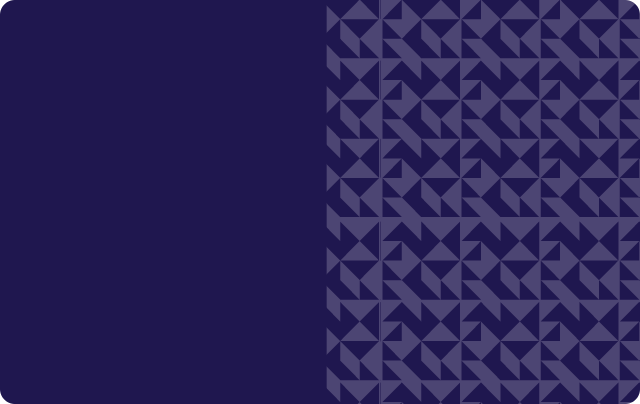
Give the GLSL for this background, as a Shadertoy shader.

```glsl
#define NAVY vec3(0.122, 0.090, 0.310)
#define LILAC vec3(0.300, 0.270, 0.450)
#define PAGE vec3(1.0)
#define PANEL_LEFT 0.8086
#define TILE_ORIGIN vec2(0.9465, -0.0494)
#define TILE_PERIOD vec2(0.1959, 0.1992)
#define CELL_SIZE vec2(0.0481, 0.0484)
#define TILE_NUDGE vec2(0.024, 0.027)
#define CORNER_RADIUS 0.037
#define SAMPLES 4

// Bit i tells whether the triangle of cell i fills its right or upper corner
const int RIGHT_BITS = 0x26B9;
const int UPPER_BITS = 0x2CE0;

// 1 inside a navy triangle of the 4 x 4 tile, 0 on the lilac ground
float triangleMask(vec2 p) {
    vec2 tile = (vec2(p.x, 1.0 - p.y) - TILE_ORIGIN) / TILE_PERIOD;

    // One column and one row sit slightly off the regular grid
    vec2 nudged = tile + TILE_NUDGE;
    if (floor(nudged.x) == -1.0) tile.x = nudged.x;
    if (floor(nudged.y) == 2.0) tile.y = nudged.y;

    vec2 cell = fract(tile) * TILE_PERIOD / CELL_SIZE;
    if (max(cell.x, cell.y) >= 4.0) return 0.0; // gap between tiles

    ivec2 id = ivec2(cell);
    int index = id.y * 4 + id.x;
    vec2 corner = vec2((RIGHT_BITS >> index) & 1, (UPPER_BITS >> index) & 1) * 2.0 - 1.0;
    vec2 local = fract(cell) - 0.5;
    return step(0.0, dot(corner, vec2(local.x, -local.y)));
}

float roundedBox(vec2 p, vec2 halfSize, float radius) {
    vec2 d = abs(p) - halfSize + radius;
    return length(max(d, 0.0)) + min(max(d.x, d.y), 0.0) - radius;
}

void mainImage(out vec4 fragColor, in vec2 fragCoord) {
    float pixel = 1.0 / iResolution.y;
    vec2 p = fragCoord * pixel;

    // Average sub-pixel samples to smooth the triangle edges
    float navy = 0.0;
    for (int j = 0; j < SAMPLES; j++) {
        for (int i = 0; i < SAMPLES; i++) {
            vec2 offset = (vec2(i, j) + 0.5) / float(SAMPLES) - 0.5;
            navy += triangleMask(p + offset * pixel);
        }
    }
    navy /= float(SAMPLES * SAMPLES);

    // Plain left panel, patterned right panel
    float panel = clamp((p.x - PANEL_LEFT) / pixel + 0.5, 0.0, 1.0);
    vec3 color = mix(NAVY, LILAC, panel * (1.0 - navy));

    // Rounded card corners
    vec2 halfSize = 0.5 * iResolution.xy * pixel;
    float edge = roundedBox(p - halfSize, halfSize, CORNER_RADIUS);
    color = mix(color, PAGE, clamp(edge / pixel + 0.5, 0.0, 1.0));

    fragColor = vec4(color, 1.0);
}
```
